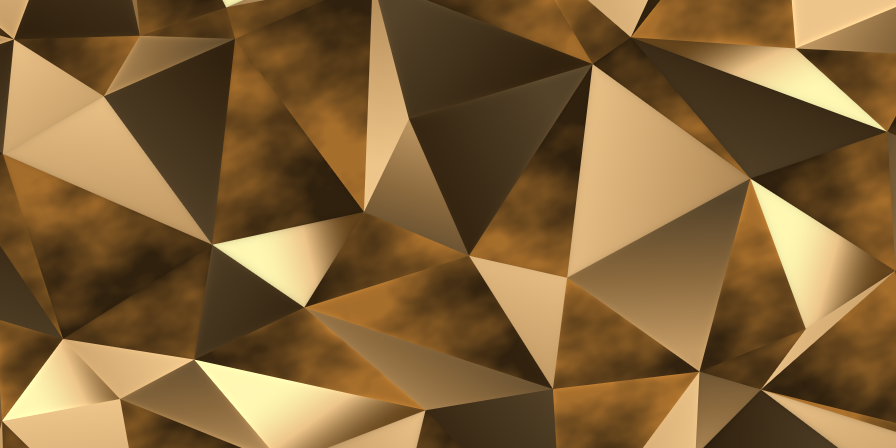
A Shadertoy shader for this background:

```glsl
const float CELLS_PER_HEIGHT = 3.5;
const float GRID_TILT = 0.36;
const float JITTER = 0.41;

const vec3 SHADOW = vec3(0.19, 0.13, 0.055);
const vec3 BRONZE = vec3(0.40, 0.27, 0.11);
const vec3 AMBER  = vec3(0.65, 0.43, 0.17);
const vec3 UMBER  = vec3(0.33, 0.26, 0.16);
const vec3 TAUPE  = vec3(0.54, 0.41, 0.24);
const vec3 SAND   = vec3(0.76, 0.60, 0.39);
const vec3 PALE   = vec3(0.93, 0.77, 0.54);
const vec3 CREAM  = vec3(1.00, 0.97, 0.70);

vec2 hash2(vec2 p) {
    vec3 q = fract(p.xyx * vec3(0.1031, 0.1030, 0.0973));
    q += dot(q, q.yzx + 33.33);
    return fract((q.xx + q.yz) * q.zy);
}

float cross2(vec2 a, vec2 b) { return a.x * b.y - a.y * b.x; }

vec2 unitDir(float turns) {
    float angle = 6.2832 * turns;
    return vec2(cos(angle), sin(angle));
}

float cornerSlope(vec2 corner, vec2 offset) {
    return dot(unitDir(hash2(corner + 71.0).x), offset);
}

float gradientNoise(vec2 p) {
    vec2 i = floor(p), f = p - i;
    vec2 u = f * f * f * (f * (f * 6.0 - 15.0) + 10.0);
    vec2 e = vec2(1.0, 0.0);
    return mix(mix(cornerSlope(i, f), cornerSlope(i + e, f - e), u.x),
               mix(cornerSlope(i + e.yx, f - e.yx), cornerSlope(i + 1.0, f - 1.0), u.x), u.y);
}

float clouds(vec2 p) {
    return gradientNoise(p) + 0.5 * gradientNoise(p * 2.1 + 9.0) + 0.2 * gradientNoise(p * 4.7);
}

vec3 ramp(vec3 low, vec3 middle, vec3 high, float t) {
    t = clamp(t, 0.0, 1.0) * 2.0;
    return mix(mix(low, middle, min(t, 1.0)), high, max(t - 1.0, 0.0));
}

vec2 gridVertex(vec2 id) {
    return id + JITTER * (2.0 * hash2(id + 43.0) - 1.0);
}

// Signed distance to one edge, positive on the inner side
float edgeDistance(vec2 p, vec2 a, vec2 b, float winding) {
    return winding * cross2(normalize(b - a), p - a);
}

float triangleDistance(vec2 p, vec2 a, vec2 b, vec2 c) {
    float winding = sign(cross2(b - a, c - a));
    return min(edgeDistance(p, a, b, winding),
           min(edgeDistance(p, b, c, winding), edgeDistance(p, c, a, winding)));
}

// Metal finish chosen by rank: clouded bronze, dark, taupe, pale or polished
vec3 facetColor(vec2 p, vec2 center, float rank, vec2 seed) {
    float slope = 0.5 + 0.85 * dot(p - center, unitDir(seed.x));
    if (rank < 0.46) {
        float cloud = clouds(p * vec2(2.2, 3.2) + seed * 40.0);
        return ramp(SHADOW, BRONZE, AMBER, slope + 0.45 * cloud + 0.16 * (seed.y - 0.5));
    }
    if (rank < 0.60) return mix(SHADOW, UMBER, clamp(slope, 0.0, 1.0));
    if (rank < 0.75) return ramp(UMBER, TAUPE, SAND, slope);
    if (rank < 0.92) return ramp(TAUPE, SAND, PALE, 0.40 + 0.55 * slope + 0.25 * seed.y);
    return ramp(BRONZE, PALE, CREAM, smoothstep(0.05, 0.75, slope));
}

// Adds one facet as premultiplied colour and coverage
vec4 shadeFacet(vec2 p, vec2 a, vec2 b, vec2 c, vec2 id, float side, float pixel) {
    float d = triangleDistance(p, a, b, c);
    float coverage = clamp(0.5 + d / pixel, 0.0, 1.0);
    if (coverage <= 0.0) return vec4(0.0);
    vec2 seed = hash2(id * vec2(2.0, 1.0) + vec2(side + 19.0, 57.0));
    float rank = fract(dot(id, vec2(0.7549, 0.5698)) + 0.45 * side + 0.1);
    vec3 color = facetColor(p, (a + b + c) / 3.0, rank, seed);
    color *= 1.0 + 0.35 * (seed.y - 0.4) * exp(-45.0 * max(d, 0.0));
    return vec4(color, 1.0) * coverage;
}

// Splits a jittered cell along a diagonal that lies inside it
vec4 shadeCell(vec2 p, vec2 id, float pixel) {
    vec2 a = gridVertex(id), b = gridVertex(id + vec2(1.0, 0.0));
    vec2 c = gridVertex(id + 1.0), d = gridVertex(id + vec2(0.0, 1.0));
    bool acInside = cross2(c - a, b - a) * cross2(c - a, d - a) < 0.0;
    bool bdInside = cross2(d - b, a - b) * cross2(d - b, c - b) < 0.0;
    if (acInside && (!bdInside || hash2(id + 131.0).x < 0.35))
        return shadeFacet(p, a, b, c, id, 0.0, pixel) + shadeFacet(p, a, c, d, id, 1.0, pixel);
    return shadeFacet(p, a, b, d, id, 0.0, pixel) + shadeFacet(p, b, c, d, id, 1.0, pixel);
}

void mainImage(out vec4 fragColor, in vec2 fragCoord) {
    float pixel = CELLS_PER_HEIGHT / iResolution.y;
    vec2 axis = vec2(cos(GRID_TILT), sin(GRID_TILT));
    vec2 q = fragCoord * pixel;
    vec2 p = vec2(dot(q, axis), cross2(axis, q)) + 12.0;

    vec4 sum = vec4(0.0);
    for (int y = -1; y <= 1; y++)
        for (int x = -1; x <= 1; x++)
            sum += shadeCell(p, floor(p) + vec2(x, y), pixel);

    fragColor = vec4(sum.rgb / max(sum.a, 0.001), 1.0);
}
```
